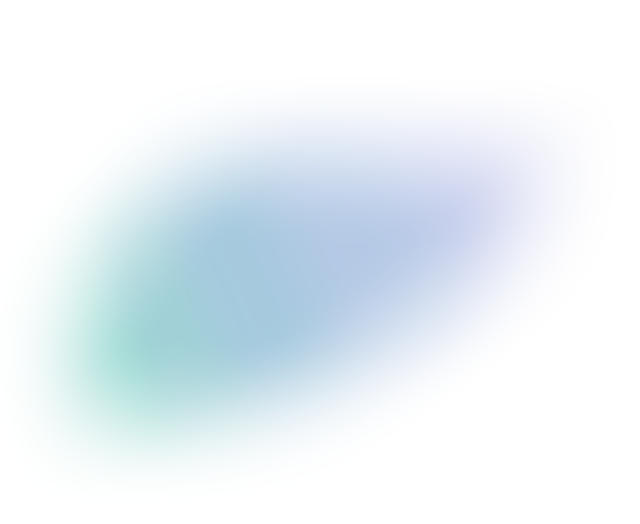
A WebGL 1 fragment shader for this background:

```glsl
precision highp float;
// A soft, slanted cloud of colour on white, shading from teal to lavender.
// Six feathered half-planes multiply into a blurred convex outline; a
// diagonal gradient tints it. Lengths are in units of the canvas height.

uniform vec2 u_resolution;

const vec3 WHITE = vec3(1.0);
const vec3 MINT = vec3(0.60, 0.85, 0.82);
const vec3 TEAL = vec3(0.63, 0.82, 0.84);
const vec3 BLUE = vec3(0.65, 0.79, 0.87);
const vec3 PERIWINKLE = vec3(0.71, 0.79, 0.90);
const vec3 LAVENDER = vec3(0.78, 0.80, 0.93);

const float FEATHER = 0.171;

// Soft coverage of the half-plane to the left of the line from a to b.
float softSide(vec2 p, vec2 a, vec2 b, float feather) {
  vec2 along = normalize(b - a);
  float inside = dot(p - a, vec2(-along.y, along.x));
  return smoothstep(-feather, feather, inside);
}

// Blurred six-sided outline, with corners listed counterclockwise.
float cloudCoverage(vec2 p, float feather) {
  vec2 left = vec2(0.114, 0.397);
  vec2 lowerLeft = vec2(0.159, 0.190);
  vec2 bottom = vec2(0.548, 0.197);
  vec2 right = vec2(1.029, 0.552);
  vec2 upperRight = vec2(1.040, 0.698);
  vec2 top = vec2(0.357, 0.705);

  return softSide(p, left, lowerLeft, feather)
       * softSide(p, lowerLeft, bottom, feather)
       * softSide(p, bottom, right, feather)
       * softSide(p, right, upperRight, feather)
       * softSide(p, upperRight, top, feather)
       * softSide(p, top, left, feather);
}

// Tint along a gently rising diagonal.
vec3 cloudTint(vec2 p) {
  float t = dot(p - vec2(0.0, 0.467), vec2(0.9, 0.4));
  vec3 tint = mix(MINT, TEAL, smoothstep(0.124, 0.238, t));
  tint = mix(tint, BLUE, smoothstep(0.238, 0.413, t));
  tint = mix(tint, PERIWINKLE, smoothstep(0.413, 0.635, t));
  return mix(tint, LAVENDER, smoothstep(0.635, 0.952, t));
}

void main() {
  vec2 p = gl_FragCoord.xy / u_resolution.y;
  vec3 color = mix(WHITE, cloudTint(p), cloudCoverage(p, FEATHER));
  gl_FragColor = vec4(color, 1.0);
}
```
